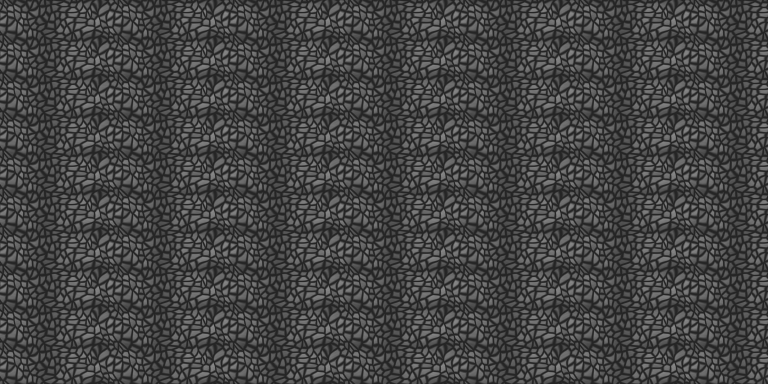
Reproduce this texture procedurally as a Shadertoy shader.

```glsl
// Dark grey pebbled leather: a wide tile of rounded, bevelled stones, repeated with shaded seams.
#define TILES_DOWN 10.0
#define TILE_ASPECT 3.0
#define CELLS vec2(15.0, 6.0)
#define JITTER 0.8
#define STRETCH 1.2
#define ROUNDING 0.07
#define GAP 0.045
#define BEVEL 0.21
#define SEAM_X 0.39
#define SEAM_SHADE 0.24
#define TONE_SPREAD 0.13

const float TAU = 6.28318;
const vec3 GROOVE = vec3(0.145);
const vec3 STONE = vec3(0.445);

vec2 hash2(vec2 cell) {
    vec2 k = mod(cell, CELLS);
    return fract(sin(vec2(dot(k, vec2(127.1, 311.7)), dot(k, vec2(269.5, 183.3)))) * 4375.85);
}

// Offset from the sample point to the seed of a cell
vec2 seedOffset(vec2 cell, vec2 q) {
    return cell + 0.5 + JITTER * (hash2(cell) - 0.5) - q;
}

// Metric that lengthens stones along a direction drifting over the tile
mat2 stoneMetric(vec2 tile) {
    float angle = 1.1 + 0.7 * sin(TAU * tile.x + 1.0) + 0.4 * sin(TAU * (tile.y + 2.0 * tile.x));
    float c = cos(angle), s = sin(angle);
    mat2 turn = mat2(c, -s, s, c);
    vec2 cellSize = vec2(TILE_ASPECT, 1.0) / CELLS;
    cellSize /= sqrt(cellSize.x * cellSize.y);
    mat2 squash = mat2(1.0 / STRETCH, 0.0, 0.0, STRETCH);
    return squash * turn * mat2(cellSize.x, 0.0, 0.0, cellSize.y);
}

float smoothMin(float a, float b, float k) {
    float h = max(k - abs(a - b), 0.0) / k;
    return min(a, b) - 0.25 * h * h * k;
}

// Rounded distance to the stone's border; also gives its cell and seed offset
float stoneBorder(vec2 q, mat2 metric, out vec2 nearCell, out vec2 nearSeed) {
    vec2 base = floor(q);
    float nearest = 1e3;
    for (int y = -2; y <= 2; y++)
    for (int x = -2; x <= 2; x++) {
        vec2 cell = base + vec2(x, y);
        vec2 r = metric * seedOffset(cell, q);
        float d = dot(r, r);
        if (d < nearest) {
            nearest = d;
            nearCell = cell;
            nearSeed = r;
        }
    }
    float border = 1.0;
    for (int y = -2; y <= 2; y++)
    for (int x = -2; x <= 2; x++) {
        if (x == 0 && y == 0) continue;
        vec2 r = metric * seedOffset(nearCell + vec2(x, y), q);
        vec2 across = r - nearSeed;
        float d = dot(0.5 * (r + nearSeed), normalize(across));
        border = smoothMin(border, d, ROUNDING);
    }
    return border;
}

// Shade gathered along the tile's vertical band and horizontal edges
float seamShade(vec2 tile) {
    float column = pow(0.5 + 0.5 * cos(TAU * (tile.x - SEAM_X)), 5.0);
    float row = pow(0.5 + 0.5 * cos(TAU * tile.y), 4.0);
    return max(column, 0.9 * row);
}

void mainImage(out vec4 fragColor, in vec2 fragCoord) {
    vec2 tile = fragCoord / iResolution.y * TILES_DOWN * vec2(1.0 / TILE_ASPECT, 1.0);
    float pixel = TILES_DOWN * CELLS.y / iResolution.y;

    // Gentle periodic warp keeps the stones irregular
    vec2 q = tile * CELLS;
    q += 0.22 * sin(TAU * (tile.yx * vec2(1.0, 2.0) + tile * vec2(3.0, 1.0)));

    mat2 metric = stoneMetric(tile);
    vec2 cell, seed;
    float border = stoneBorder(q, metric, cell, seed);
    float seam = seamShade(tile);

    // Bevelled stone above the groove
    float gap = GAP + 0.025 * seam;
    float soft = 0.2 * pixel;
    float cover = smoothstep(gap - soft, gap + BEVEL + soft, border);

    // Tone per stone, light from the upper left, and fine grain
    vec2 fromSeed = -(inverse(metric) * seed);
    float tone = 1.0 + TONE_SPREAD * (2.0 * hash2(cell + 3.0).x - 1.0);
    tone += 0.16 * dot(fromSeed, vec2(-0.5, 0.85));
    tone += 0.03 * sin(7.0 * q.x + 2.0 * sin(5.0 * q.y)) * sin(9.0 * q.y);
    tone *= 1.0 - SEAM_SHADE * seam;

    fragColor = vec4(mix(GROOVE, STONE * tone, cover), 1.0);
}
```
